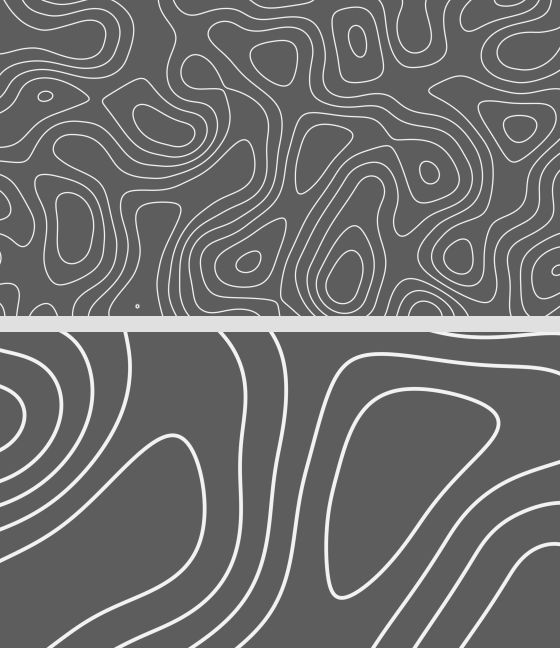
Top, the full canvas; bottom, a detail of the centre.
A Shadertoy shader for this pattern:

```glsl
// Unit gradient with a random direction for each lattice point
vec2 latticeGradient(vec2 cell) {
    uvec2 q = uvec2(ivec2(cell)) * uvec2(1597334673u, 3812015801u);
    uint h = (q.x ^ q.y) * 1597334673u;
    h = (h ^ (h >> 15)) * 2246822519u;
    h ^= h >> 13;
    float angle = 6.28319 * float(h & 65535u) / 65536.0;
    return vec2(cos(angle), sin(angle));
}

// Gradient noise: x is the height, yz its slope
vec3 terrain(vec2 p) {
    vec2 cell = floor(p), f = p - cell;
    vec2 u = f * f * f * (f * (f * 6.0 - 15.0) + 10.0);
    vec2 du = 30.0 * f * f * (f * (f - 2.0) + 1.0);

    vec2 ga = latticeGradient(cell);
    vec2 gb = latticeGradient(cell + vec2(1, 0));
    vec2 gc = latticeGradient(cell + vec2(0, 1));
    vec2 gd = latticeGradient(cell + vec2(1, 1));
    float a = dot(ga, f);
    float b = dot(gb, f - vec2(1, 0));
    float c = dot(gc, f - vec2(0, 1));
    float d = dot(gd, f - vec2(1, 1));

    float height = mix(mix(a, b, u.x), mix(c, d, u.x), u.y);
    vec2 slope = mix(mix(ga, gb, u.x), mix(gc, gd, u.x), u.y)
               + du * (u.yx * (a - b - c + d) + vec2(b, c) - a);
    return vec3(height, slope);
}

void mainImage(out vec4 fragColor, in vec2 fragCoord) {
    vec2 p = fragCoord / iResolution.y;
    float pixel = 1.0 / iResolution.y;

    // Turned noise field, so the lattice does not follow the canvas edges
    float scale = 3.6;
    mat2 turn = mat2(0.866, 0.5, -0.5, 0.866);
    vec3 ground = terrain(turn * p * scale + vec2(17.3, 41.7));

    // Height offset to the nearest contour, divided by slope to give a distance
    float interval = 0.15;
    float offset = abs(fract(ground.x / interval) - 0.5) * interval;
    float dist = offset / (max(length(ground.yz), 0.001) * scale);

    // Thin lines of constant width on flat grey
    float line = 1.0 - smoothstep(0.002 - 0.7 * pixel, 0.002 + 0.7 * pixel, dist);
    vec3 color = mix(vec3(0.363), vec3(0.95), line);
    fragColor = vec4(color, 1.0);
}
```
